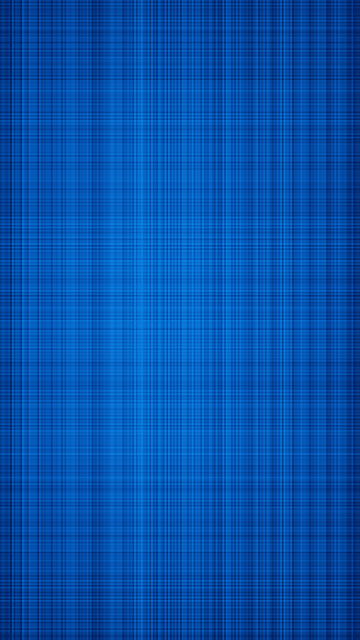
This pattern is drawn by a WebGL 2 fragment shader. Its source:

```glsl
#version 300 es
precision highp float;

#define WARP_COUNT 212.0
#define WEFT_COUNT 384.0
#define WARP_DEPTH 0.45
#define WEFT_DEPTH 0.28
#define WARP_TURN 0.20
#define WEFT_TURN 0.30
#define BAND_DEPTH 0.07
#define GLOW_CENTRE vec2(0.43, 0.51)
#define GLOW_LEVEL 0.76
#define GLOW_FALL 0.48
#define STREAK_X 0.385
#define EDGE_SHADE 0.10

uniform vec2 u_resolution;
out vec4 fragColor;

const vec3 DEEP_BLUE = vec3(0.012, 0.135, 0.400);
const vec3 MID_BLUE = vec3(0.018, 0.320, 0.690);
const vec3 BRIGHT_BLUE = vec3(0.035, 0.500, 0.880);

float hash(float n, float seed) {
    return fract(sin(n * 12.9898 + seed * 78.233) * 43758.5453);
}

// Shade of one thread: light and dark in turn, plus random variation
float threadShade(float n, float turnDepth, float seed) {
    float turn = mod(n, 2.0) * 2.0 - 1.0;
    float pick = hash(n, seed + 7.0);
    float accent = step(0.94, pick) - step(pick, 0.06);
    return turnDepth * turn + (1.05 - turnDepth) * (hash(n, seed) - 0.5) + 0.2 * accent;
}

// Flat threads, averaged over the width of a pixel
float threads(float x, float count, float pixel, float turnDepth, float seed) {
    float width = clamp(count * pixel, 0.001, 1.0);
    float p = x * count - 0.5 * width;
    float n = floor(p);
    float next = clamp((fract(p) + width - 1.0) / width, 0.0, 1.0);
    return mix(threadShade(n, turnDepth, seed), threadShade(n + 1.0, turnDepth, seed), next);
}

// Soft bands that group neighbouring threads
float bands(float x, float count, float seed) {
    float p = x * count;
    float n = floor(p);
    float blend = smoothstep(0.0, 1.0, fract(p));
    return mix(hash(n, seed), hash(n + 1.0, seed), blend) - 0.5;
}

void main() {
    vec2 uv = gl_FragCoord.xy / u_resolution;
    vec2 pixel = 1.0 / u_resolution;

    // Central light, with a faint upright streak
    float tone = GLOW_LEVEL - GLOW_FALL * smoothstep(0.0, 0.75, distance(uv, GLOW_CENTRE));
    float streak = (uv.x - STREAK_X) / 0.03;
    tone += 0.05 * exp(-streak * streak);

    // Darker rim
    vec2 rim = min(uv, 1.0 - uv);
    tone -= EDGE_SHADE * (exp(-rim.x * 28.0) + exp(-rim.y * 28.0));

    // Crossed threads
    tone += WARP_DEPTH * threads(uv.x, WARP_COUNT, pixel.x, WARP_TURN, 1.0);
    tone += WEFT_DEPTH * threads(uv.y, WEFT_COUNT, pixel.y, WEFT_TURN, 2.0);

    // Broad and narrow bands, fainter across the height
    tone += BAND_DEPTH * (bands(uv.x, 13.0, 3.0) + bands(uv.x, 46.0, 4.0));
    tone += BAND_DEPTH * 0.5 * (bands(uv.y, 17.0, 5.0) + bands(uv.y, 70.0, 6.0));

    // Blue ramp
    tone = clamp(tone, 0.0, 1.0);
    vec3 colour = mix(DEEP_BLUE, MID_BLUE, min(tone * 2.0, 1.0));
    colour = mix(colour, BRIGHT_BLUE, max(tone * 2.0 - 1.0, 0.0));
    fragColor = vec4(colour, 1.0);
}
```
